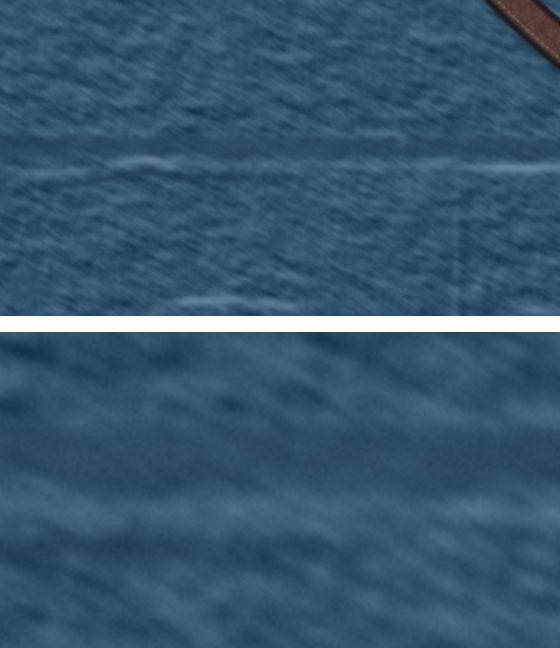
Top, the full canvas; bottom, a detail of the centre.
Give the GLSL for this texture, as a WebGL 2 fragment shader.

```glsl
#version 300 es
precision highp float;

uniform vec2 u_resolution;
out vec4 fragColor;

const vec3 PAINT = vec3(0.192, 0.333, 0.424);
const vec3 PAINT_SHADE = vec3(0.145, 0.270, 0.355);
const vec3 PAINT_LIGHT = vec3(0.440, 0.570, 0.650);
const vec3 LEATHER = vec3(0.330, 0.240, 0.215);
const vec3 LEATHER_EDGE = vec3(0.140, 0.105, 0.110);

float hash(vec2 p) {
    vec3 q = fract(p.xyx * vec3(0.1031, 0.1030, 0.0973));
    q += dot(q, q.yzx + 33.33);
    return fract((q.x + q.y) * q.z);
}

float noise(vec2 p) {
    vec2 cell = floor(p);
    vec2 f = fract(p);
    f = f * f * (3.0 - 2.0 * f);
    float low = mix(hash(cell), hash(cell + vec2(1, 0)), f.x);
    float high = mix(hash(cell + vec2(0, 1)), hash(cell + vec2(1, 1)), f.x);
    return mix(low, high, f.y);
}

float fbm(vec2 p, int octaves) {
    float sum = 0.0;
    float amp = 0.5;
    for (int i = 0; i < octaves; i++) {
        sum += amp * noise(p);
        p = mat2(1.6, 1.2, -1.2, 1.6) * p + 17.3;
        amp *= 0.5;
    }
    return sum;
}

float bell(float x, float center, float width) {
    float t = (x - center) / width;
    return exp(-t * t);
}

float span(float x, float start, float end, float soft) {
    return smoothstep(start - soft, start + soft, x)
         * (1.0 - smoothstep(end - soft, end + soft, x));
}

// Brushed paint: bumps drawn out along a falling diagonal
float paintHeight(vec2 p) {
    vec2 along = vec2(0.88, -0.47);
    vec2 q = vec2(dot(p, along), dot(p, vec2(-along.y, along.x)));
    return fbm(q * vec2(13.0, 25.0) + 40.0, 3);
}

float paintRelief(vec2 p) {
    vec2 toLight = vec2(-0.006, 0.010);
    return paintHeight(p - toLight) - paintHeight(p + toLight);
}

// Height of the long horizontal ridge at x
float ridgeLine(float x) {
    float rise = 0.030 * (1.0 - smoothstep(0.15, 0.42, x));
    float hump = 0.014 * bell(x, 0.46, 0.11);
    return 0.479 - rise + hump - 0.007 * smoothstep(0.9, 1.6, x)
         + 0.010 * (noise(vec2(x * 9.0, 3.0)) - 0.5);
}

// Pale worn flecks strewn over the wall
float flecks(vec2 p) {
    float sum = 0.0;
    for (int i = 0; i < 9; i++) {
        float id = float(i);
        vec2 center = vec2(hash(vec2(id, 4.0)) * 1.7, hash(vec2(id, 9.0)));
        vec2 d = (p - center) / (0.014 + 0.018 * hash(vec2(id, 15.0)));
        sum += exp(-dot(d, d)) * (0.3 + 0.7 * noise(p * 65.0));
    }
    return sum;
}

vec3 wall(vec2 p) {
    float cloud = fbm(p * vec2(3.0, 4.0) + 8.0, 3) - 0.44;
    float light = 0.30 * paintRelief(p) + 0.045 * cloud;
    vec3 color = PAINT + light * vec3(0.92, 1.0, 1.0);

    // Shaded groove above the ridge
    float wobble = 0.012 * (noise(p * vec2(7.0, 2.0)) - 0.5);
    float groove = span(p.y + wobble, 0.506, 0.568, 0.014);
    color = mix(color, PAINT_SHADE, 0.62 * groove);

    // Ridge highlight and the shadow under its left half
    float line = ridgeLine(p.x);
    float glow = 0.24 + 0.42 * bell(p.x, 0.46, 0.09) + 0.22 * bell(p.x, 0.17, 0.08)
               + 0.48 * smoothstep(1.30, 1.62, p.x);
    glow *= smoothstep(0.04, 0.14, p.x) * (0.6 + 0.7 * noise(p * vec2(12.0, 32.0)));
    float under = bell(p.y, line - 0.040, 0.012) * span(p.x, 0.09, 0.80, 0.08);
    color = mix(color, PAINT_SHADE * 0.88, 0.65 * under);
    color = mix(color, PAINT_LIGHT, clamp(glow * bell(p.y, line, 0.016), 0.0, 1.0));

    // Broken ledge along the bottom
    float ledge = 0.022 + 0.030 * bell(p.x, 0.77, 0.22) + 0.020 * (noise(p * vec2(10.0, 3.0)) - 0.5);
    float ledgeSpan = span(p.x, 0.50, 0.98, 0.06) + 0.8 * span(p.x, 1.62, 1.85, 0.05);
    float worn = 0.2 + 0.6 * noise(p * vec2(20.0, 38.0));
    color = mix(color, PAINT_LIGHT, ledgeSpan * worn * bell(p.y, ledge, 0.019));

    // Upright crease at lower right
    float crease = 1.438 + 0.008 * noise(vec2(p.y * 6.0, 5.0));
    float creaseSpan = 1.0 - smoothstep(0.20, 0.44, p.y);
    color += 0.045 * creaseSpan * bell(p.x, crease, 0.012);
    color -= 0.030 * creaseSpan * bell(p.x, crease + 0.030, 0.016);

    return mix(color, PAINT_LIGHT * 0.92, clamp(0.34 * flecks(p), 0.0, 0.5));
}

// Leather band; depth runs from its outer edge inward
vec3 strap(vec2 p, float depth, float width) {
    vec3 color = LEATHER + 0.12 * (fbm(p * 70.0, 3) - 0.44);
    float rim = 1.0 - smoothstep(0.010, 0.026, min(depth, width - depth));
    color = mix(color, LEATHER_EDGE, rim);
    float stitch = smoothstep(0.25, 0.45, abs(fract((p.x - p.y) * 34.0) - 0.5));
    return color + (0.05 + 0.07 * stitch) * bell(depth, 0.030, 0.005);
}

void main() {
    vec2 p = gl_FragCoord.xy / u_resolution.y;
    float pixel = 1.0 / u_resolution.y;
    vec3 color = wall(p);

    const float strapWidth = 0.125;
    float depth = 2.40 - length(p - vec2(3.28, 2.644));
    color *= 1.0 - 0.20 * bell(depth, 0.0, 0.018);
    float cover = span(depth, 0.0, strapWidth, 0.003 + pixel);
    color = mix(color, strap(p, depth, strapWidth), cover);

    // Fine grain
    color += 0.022 * (noise(p * 290.0) - 0.5);
    fragColor = vec4(color, 1.0);
}
```
